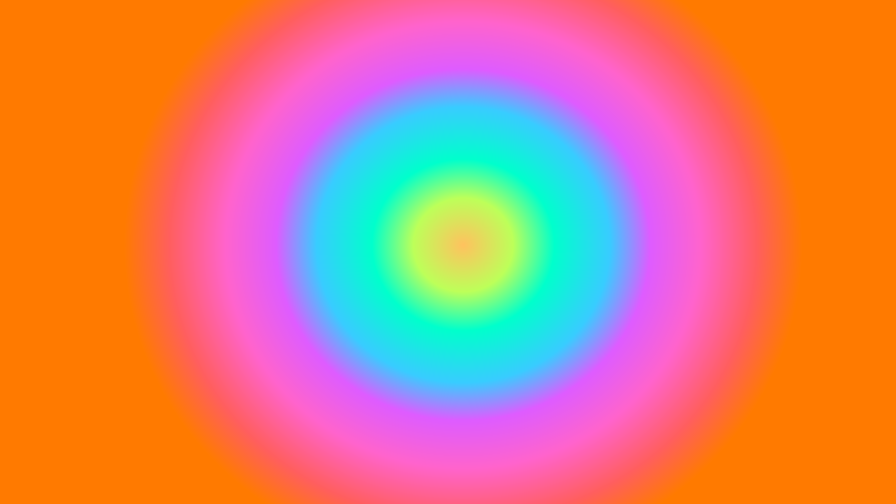
Give the GLSL for this background, as a Shadertoy shader.

```glsl
// Soft rainbow rings glowing around an off-centre core on an orange field.

// Blends towards the next ring colour between two radii.
vec3 blendRing(vec3 inner, vec3 outer, float start, float end, float radius) {
    return mix(inner, outer, clamp((radius - start) / (end - start), 0.0, 1.0));
}

void mainImage(out vec4 fragColor, in vec2 fragCoord) {
    // Slightly flattened distance from the core, in canvas heights
    vec2 offset = (fragCoord - vec2(0.517, 0.514) * iResolution.xy) / iResolution.y;
    float radius = length(offset / vec2(1.0, 0.94));

    vec3 peach  = vec3(1.00, 0.76, 0.37);
    vec3 lime   = vec3(0.74, 1.00, 0.35);
    vec3 spring = vec3(0.00, 1.00, 0.80);
    vec3 sky    = vec3(0.22, 0.80, 1.00);
    vec3 violet = vec3(0.87, 0.36, 1.00);
    vec3 pink   = vec3(1.00, 0.39, 0.80);
    vec3 coral  = vec3(1.00, 0.37, 0.37);
    vec3 orange = vec3(1.00, 0.48, 0.00);

    // Rings from the core outwards
    vec3 color = blendRing(peach, lime, 0.0, 0.099, radius);
    color = blendRing(color, spring, 0.099, 0.181, radius);
    color = blendRing(color, sky, 0.181, 0.291, radius);
    color = blendRing(color, violet, 0.291, 0.371, radius);
    color = blendRing(color, pink, 0.371, 0.472, radius);
    color = blendRing(color, coral, 0.472, 0.583, radius);
    color = blendRing(color, orange, 0.583, 0.673, radius);

    fragColor = vec4(color, 1.0);
}
```
